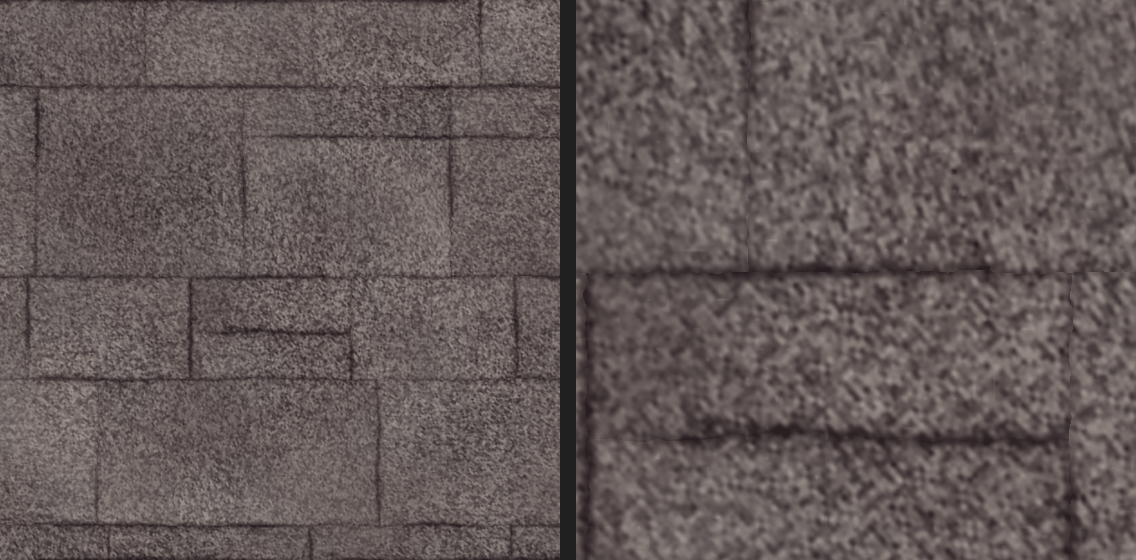
Left, the full canvas; right, a detail of the centre.
This texture is drawn by a Shadertoy shader. Its source:

```glsl
// Weathered grey-brown ashlar wall with dark soft joints and finely grained stone.

const vec3 DARK_STONE  = vec3(0.25, 0.21, 0.215);
const vec3 LIGHT_STONE = vec3(0.51, 0.47, 0.455);
const float BASE_TONE = 0.645;      // 0 = dark stone, 1 = light stone
const float BLOCK_VARIATION = 0.06;
const float BLOTCH_CONTRAST = 0.62;
const float GRAIN_CONTRAST = 0.88;
const float JOINT_DEPTH = 0.56;
const float JOINT_WIDTH = 0.0062;
const float SHADE_DEPTH = 0.27;
const float SHADE_WIDTH = 0.009;
const float WOBBLE = 0.006;

// Courses from the bottom up: edges, block length, first joint, split height
const int COURSES = 5;
const float COURSE_EDGE[6] = float[6](0.0, 0.063, 0.323, 0.505, 0.846, 1.0);
const float BLOCK_LENGTH[5] = float[5](0.36, 0.50, 0.29, 0.37, 0.30);
const float FIRST_JOINT[5] = float[5](0.195, 0.175, 0.05, 0.065, 0.26);
const float SPLIT_HEIGHT[5] = float[5](0.0, 0.0, 0.46, 0.73, 0.0);

float hash(vec2 p) {
    vec3 q = fract(vec3(p.xyx) * 0.1031);
    q += dot(q, q.yzx + 33.33);
    return fract((q.x + q.y) * q.z);
}

float noise(vec2 p) {
    vec2 i = floor(p), f = fract(p);
    f = f * f * (3.0 - 2.0 * f);
    return mix(mix(hash(i), hash(i + vec2(1, 0)), f.x),
               mix(hash(i + vec2(0, 1)), hash(i + vec2(1, 1)), f.x), f.y);
}

float fbm(vec2 p) {
    float sum = 0.0, weight = 0.57;
    for (int i = 0; i < 3; i++) {
        sum += weight * noise(p);
        p = mat2(1.6, 1.2, -1.2, 1.6) * p + 17.3;
        weight *= 0.5;
    }
    return sum;
}

mat2 rotation(float a) {
    return mat2(cos(a), sin(a), -sin(a), cos(a));
}

// Returns the block around p as (left, bottom, right, top)
vec4 findBlock(vec2 p) {
    int row = 0;
    for (int i = 1; i < COURSES; i++)
        if (p.y > COURSE_EDGE[i]) row = i;
    float column = floor((p.x - FIRST_JOINT[row]) / BLOCK_LENGTH[row]);
    float left = FIRST_JOINT[row] + column * BLOCK_LENGTH[row];
    vec4 block = vec4(left, COURSE_EDGE[row], left + BLOCK_LENGTH[row], COURSE_EDGE[row + 1]);
    if (SPLIT_HEIGHT[row] > 0.0 && column > 0.5 && column < 2.5 - 1.0 * float(row == 2)) {
        float split = mix(block.y, block.w, SPLIT_HEIGHT[row]);
        if (p.y < split) block.w = split;
        else block.y = split;
    }
    return block;
}

// Uneven strength along a joint, equal on both of its sides
float jointStrength(float along, float position) {
    float worn = noise(vec2(along * 9.0, floor(position * 200.0 + 0.5) * 3.7));
    return mix(0.35, 1.0, smoothstep(0.15, 0.75, worn));
}

void mainImage(out vec4 fragColor, in vec2 fragCoord) {
    vec2 p = fragCoord / iResolution.y;
    vec2 bend = vec2(noise(p * 13.0), noise(p * 13.0 + 40.0)) - 0.5;
    vec2 chip = vec2(noise(p * 110.0 + 9.0), noise(p * 110.0 + 70.0)) - 0.5;
    vec2 q = p + WOBBLE * bend + 0.5 * WOBBLE * chip;
    vec4 block = findBlock(q);
    vec2 id = floor(block.xy * 200.0 + 300.5);

    // Joints: a soft crack inside a shadow, with a worn pale rim
    vec4 edge = vec4(q - block.xy, block.zw - q);
    vec4 strength = vec4(jointStrength(q.y, block.x), jointStrength(q.x, block.y),
                         jointStrength(q.y, block.z), jointStrength(q.x, block.w));
    vec4 crack = strength * (1.0 - smoothstep(vec4(0.0), JOINT_WIDTH * (0.5 + 0.6 * strength), edge));
    vec4 shadow = strength * exp(-edge / SHADE_WIDTH);
    float joint = max(max(crack.x, crack.y), max(crack.z, crack.w));
    float shade = max(max(shadow.x, shadow.y), max(shadow.z, shadow.w));
    float inset = min(min(edge.x, edge.y), min(edge.z, edge.w));
    float rim = smoothstep(0.006, 0.016, inset) * (1.0 - smoothstep(0.016, 0.04, inset));

    // Broad cloudy stains, different on each block
    float blotch = fbm(p * 5.0 + id * 0.37) - 0.5;
    float core = smoothstep(0.0, 0.10, inset) * smoothstep(0.4, 0.8, noise(p * 6.0 + id));

    // Fine grain, slightly drawn out along a slant
    vec2 slanted = rotation(0.5 + 0.8 * hash(id + 5.0)) * p;
    float grain = (noise(slanted * vec2(215.0, 285.0)) - 0.5)
                + 0.34 * (noise(slanted * vec2(105.0, 150.0) + 31.0) - 0.5)
                + 0.40 * (noise(p * 310.0 + 80.0) - 0.5);
    grain *= 0.70 + 0.6 * noise(p * 8.0 + 12.0);
    float pits = smoothstep(0.80, 0.95, noise(p * 140.0 + 7.0)) * smoothstep(0.45, 0.7, noise(p * 7.0 + 3.0));
    float flecks = smoothstep(0.90, 0.98, noise(p * 170.0 + 55.0));

    float tone = BASE_TONE + BLOCK_VARIATION * (hash(id) - 0.5);
    tone += BLOTCH_CONTRAST * blotch - 0.12 * core + 0.06 * rim * noise(p * 18.0);
    tone += GRAIN_CONTRAST * grain * (1.0 - 0.5 * joint);
    tone += 0.20 * flecks - 0.25 * pits;
    tone -= JOINT_DEPTH * joint * (0.75 + 0.25 * noise(p * 60.0)) + SHADE_DEPTH * shade;

    vec3 color = mix(DARK_STONE, LIGHT_STONE, clamp(tone, -0.35, 1.35));
    color += vec3(0.008, 0.0, -0.006) * (noise(p * 9.0 + 90.0) - 0.5);
    fragColor = vec4(color, 1.0);
}
```
